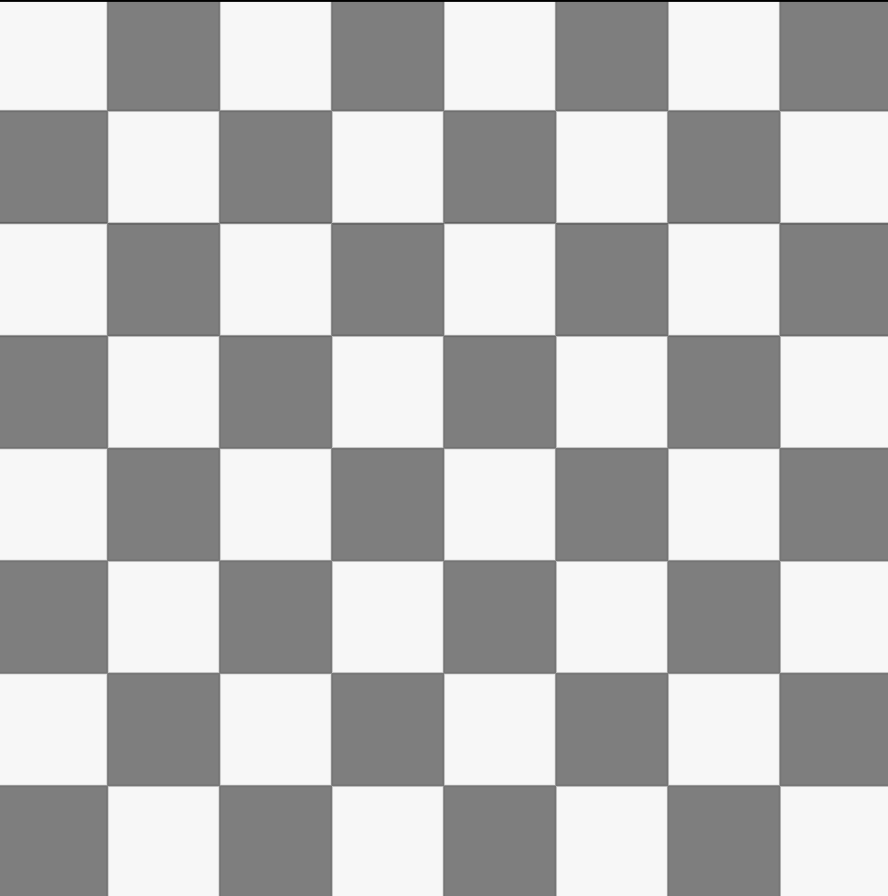
Give the GLSL for this pattern, as a WebGL 1 fragment shader.

```glsl
precision highp float;
// Grey and off-white checkerboard, eight by eight, with soft tile edges, faint dark seams and a black top rule.

uniform vec2 u_resolution;

// Distance to the nearest tile edge in tile units: positive in light tiles, negative in grey ones.
float checkerDistance(vec2 grid) {
    vec2 toEdge = 0.5 - abs(fract(grid) - 0.5);
    vec2 cell = floor(grid);
    float lightTile = mod(cell.x + cell.y, 2.0);
    return min(toEdge.x, toEdge.y) * (lightTile * 2.0 - 1.0);
}

// Horizontal seams are strongest near the sixth grid line from the bottom.
float seamStrength(vec2 grid) {
    vec2 toLine = abs(fract(grid) - 0.5);
    float row = floor(grid.y + 0.5);
    float horizontal = 0.04 + 0.1 * exp(-1.2 * abs(row - 5.8));
    return toLine.y > toLine.x ? horizontal : 0.04;
}

void main() {
    vec2 uv = gl_FragCoord.xy / u_resolution;

    // The outer tiles are slightly cropped by the canvas.
    vec2 grid = (uv - vec2(0.1211, 0.1230)) / vec2(0.1262, 0.12555) + 1.0;
    float pixel = 7.95 / min(u_resolution.x, u_resolution.y);
    float blur = max(0.009, 0.6 * pixel);

    // Light tiles are inset a little, leaving the grey ones wider.
    float d = checkerDistance(grid);
    float light = smoothstep(-blur, blur, d - 0.006);
    float shade = mix(0.494, 0.967, light);

    // Thin dark seam along the grey side of each edge.
    float seam = 1.0 - smoothstep(0.0, 0.008 + 0.5 * pixel, abs(d + 0.006));
    shade -= seam * seamStrength(grid) * (1.0 - light);

    // Black rule along the top.
    float rule = smoothstep(-0.5, 0.5, (uv.y - 0.998) * u_resolution.y);
    shade *= 1.0 - rule;

    gl_FragColor = vec4(vec3(shade), 1.0);
}
```
